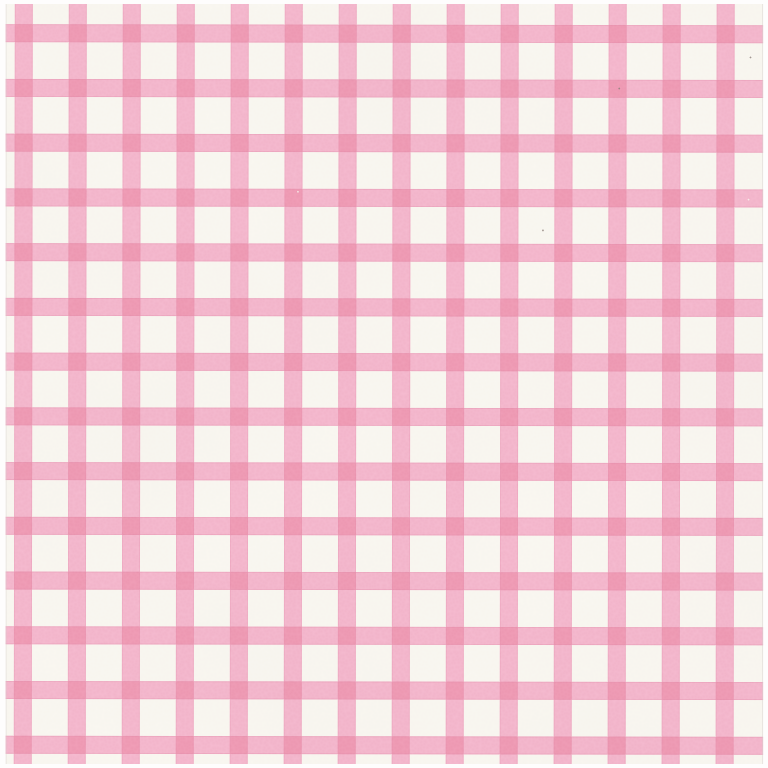
Reproduce this pattern procedurally as a Shadertoy shader.

```glsl
// Pink windowpane gingham printed on cream paper with a thin trimmed border.
// Two sets of translucent bands overlap into darker squares; layered sines,
// cellular grain and sparse specks give the sheet a slight printed wear.

const vec2  PERIOD     = vec2(0.0703, 0.07127);  // band spacing, across and down
const vec2  FIRST_BAND = vec2(0.0303, 0.0296);   // centre of the lower left crossing
const float HALF_WIDTH = 0.0117;
const float TILT       = 0.0014;                 // slight turn of the sheet
const float RIM_WIDTH  = 0.0012;                 // darker ink line at band edges
const vec2  RIM_AMOUNT = vec2(0.28, 0.36);
const vec2  SHEET_MIN  = vec2(0.0072, 0.0052);
const vec2  SHEET_MAX  = vec2(0.9937, 0.9948);
const float GRAIN_CELLS = 240.0;
const float SPECK_CELLS = 22.0;
const float SPECK_RATE  = 0.012;

const vec3 PAPER  = vec3(0.972, 0.963, 0.938);
const vec3 BAND   = vec3(0.953, 0.716, 0.800);
const vec3 CROSSING = vec3(0.933, 0.605, 0.705);
const vec3 RIM    = vec3(0.880, 0.540, 0.660);
const vec3 BORDER = vec3(0.995, 0.992, 0.992);
const vec3 TRIM   = vec3(0.830, 0.810, 0.800);

vec2 hash2(vec2 p) {
    vec3 q = fract(p.xyx * vec3(0.1031, 0.1030, 0.0973));
    q += dot(q, q.yzx + 33.33);
    return fract((q.xx + q.yz) * q.zy);
}

// Distance to the nearest jittered cell point.
float cellular(vec2 p) {
    vec2 cell = floor(p), f = fract(p);
    float nearest = 2.0;
    for (int y = -1; y <= 1; y++)
        for (int x = -1; x <= 1; x++) {
            vec2 o = vec2(x, y);
            nearest = min(nearest, length(o + hash2(cell + o) - f));
        }
    return nearest;
}

// Smooth large-scale tone, roughly -1 to 1.
float mottle(vec2 p) {
    float sum = 0.0, amp = 0.5;
    for (int i = 0; i < 4; i++) {
        sum += amp * sin(p.x + 1.7 * sin(p.y * 0.8)) * sin(p.y + 1.3 * sin(p.x * 0.7));
        p = mat2(1.6, 1.2, -1.2, 1.6) * p + 2.3;
        amp *= 0.5;
    }
    return sum;
}

// Antialiased coverage of a signed distance, positive inside.
vec2 coverage(vec2 d, float px) { return clamp(d / px + 0.5, 0.0, 1.0); }

// Sparse dust: x is the amount, y picks dark or light.
vec2 speck(vec2 p, float px) {
    vec2 cell = floor(p * SPECK_CELLS);
    vec2 pick = hash2(cell + 71.0);
    vec2 centre = (cell + 0.2 + 0.6 * hash2(cell + 13.0)) / SPECK_CELLS;
    float dot1 = coverage(vec2(0.0011 - length(p - centre)), px).x;
    return vec2(dot1 * step(pick.x, SPECK_RATE), step(0.5, pick.y));
}

void mainImage(out vec4 fragColor, in vec2 fragCoord) {
    float px = 1.0 / iResolution.y;
    vec2 p = fragCoord * px;

    // Bands: distance inside each set, measured from the nearest centre line.
    vec2 q = p + TILT * vec2(0.5 - p.y, p.x - 0.5) - FIRST_BAND;
    vec2 inside = HALF_WIDTH - abs(fract(q / PERIOD + 0.5) - 0.5) * PERIOD;
    vec2 ink = coverage(inside, px);
    vec2 rim = ink - coverage(inside - RIM_WIDTH, px);

    vec3 col = mix(PAPER, BAND, max(ink.x, ink.y));
    col = mix(col, CROSSING, ink.x * ink.y);
    col = mix(col, RIM, max(rim.x * RIM_AMOUNT.x, rim.y * RIM_AMOUNT.y));

    // Wear: gentle uneven tone, stronger grain where there is ink.
    float inked = max(ink.x, ink.y);
    float grain = cellular(p * GRAIN_CELLS) - 0.45;
    col += 0.005 * mottle(p * 9.0) + grain * mix(0.006, 0.022, inked) * vec3(0.5, 1.0, 0.9);
    vec2 dust = speck(p, px);
    col = mix(col, mix(vec3(0.55, 0.50, 0.48), PAPER, dust.y), 0.8 * dust.x);

    // Trimmed sheet edge with a faint shadow line on the left and right.
    vec2 edge = min(p - SHEET_MIN, SHEET_MAX - p);
    vec2 sheet = coverage(edge, px);
    float trim = sheet.x - coverage(edge - 0.0013, px).x;
    col = mix(col, TRIM, 0.5 * trim);
    col = mix(BORDER, col, sheet.x * sheet.y);

    fragColor = vec4(clamp(col, 0.0, 1.0), 1.0);
}
```
